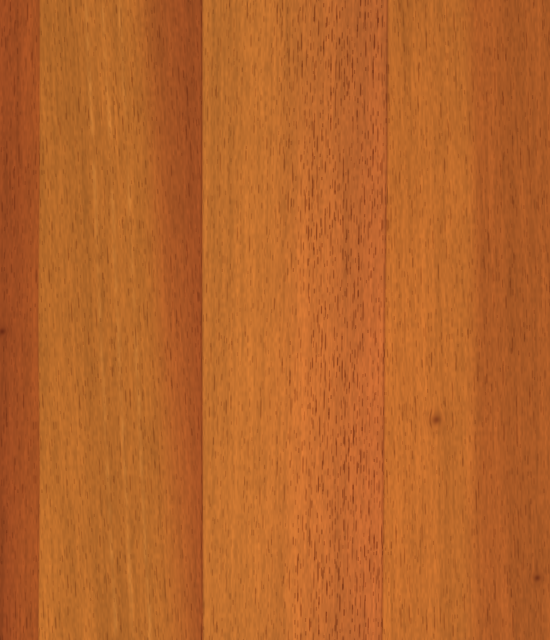
Write a Shadertoy shader that draws this texture.

```glsl
// Varnished wood panel made of four upright boards, each fading from gold to red-brown.
// Stretched noise gives the bands and fibres, jittered cells give the short dark pores,
// and a few small knots bend the grain; a soft sheen lies over the lower middle.

const int BOARDS = 4;
const int KNOTS = 3;

// Per board: left edge, place where the tone turns, width of the turn, slant of the grain
const vec4 LAYOUT[BOARDS] = vec4[](
    vec4(-0.10, 0.030, 0.050, 0.000),
    vec4(0.071, 0.275, 0.060, 0.055),
    vec4(0.368, 0.570, 0.130, -0.010),
    vec4(0.705, 0.850, 0.025, 0.020));
const vec3 LEFT_TONE[BOARDS] = vec3[](
    vec3(0.59, 0.28, 0.13), vec3(0.72, 0.42, 0.17),
    vec3(0.73, 0.43, 0.18), vec3(0.72, 0.41, 0.17));
const vec3 RIGHT_TONE[BOARDS] = vec3[](
    vec3(0.64, 0.32, 0.14), vec3(0.62, 0.31, 0.14),
    vec3(0.70, 0.38, 0.18), vec3(0.66, 0.35, 0.15));
const float SEAM_SHADE[BOARDS] = float[](0.0, 0.05, 0.22, 0.20);

// Knots: centre and radius
const vec3 KNOT[KNOTS] = vec3[](
    vec3(0.793, 0.344, 0.008), vec3(0.977, 0.097, 0.006), vec3(0.004, 0.482, 0.006));

const vec3 PORE_TINT = vec3(0.70, 0.60, 0.56);
const vec3 STREAK_TONE = vec3(0.83, 0.53, 0.24);
const float BAND_DEPTH = 0.13;
const float FIBRE_DEPTH = 0.15;
const float SPECKLE_DEPTH = 0.10;
const float SEAM_WIDTH = 0.0022;

float hash(vec2 p) {
    vec3 q = fract(vec3(p.xyx) * 0.1031);
    q += dot(q, q.yzx + 33.33);
    return fract((q.x + q.y) * q.z);
}

float noise(vec2 p) {
    vec2 i = floor(p), f = fract(p);
    f = f * f * (3.0 - 2.0 * f);
    return mix(mix(hash(i), hash(i + vec2(1, 0)), f.x),
               mix(hash(i + vec2(0, 1)), hash(i + vec2(1, 1)), f.x), f.y);
}

// Short upright dashes, one at most in each cell of the grid
float pores(vec2 p, vec2 grid, float density, float pixel) {
    vec2 g = p * grid;
    float column = floor(g.x);
    g.y += 17.0 * hash(vec2(column, grid.y));
    vec2 cell = vec2(column, floor(g.y));
    float pick = hash(cell + grid);
    vec2 d = abs(fract(g) - vec2(0.3 + 0.4 * hash(cell + 7.0), 0.5));
    float halfWidth = 0.0007 * grid.x;
    float soft = pixel * grid.x;
    float line = 1.0 - smoothstep(halfWidth - 0.5 * soft, halfWidth + soft, d.x);
    float reach = mix(0.15, 0.46, hash(cell + 31.0));
    float taper = 1.0 - smoothstep(0.5 * reach, reach, d.y);
    return line * taper * step(pick, density) * (0.4 + 0.6 * hash(cell + 53.0));
}

// Tone and broad bands of one board, following its own slant
vec3 boardColour(int i, vec2 p) {
    vec4 b = LAYOUT[i];
    float x = p.x - b.w * (1.0 - p.y);
    float seed = 19.0 * float(i);
    float wobble = 0.025 * (noise(vec2(x * 25.0 + seed, p.y * 1.5)) - 0.5);
    vec3 tone = mix(LEFT_TONE[i], RIGHT_TONE[i], smoothstep(b.y - b.z, b.y + b.z, x + wobble));
    float bands = 0.6 * noise(vec2(x * 38.0 + seed, p.y * 0.9))
                + 0.4 * noise(vec2(x * 95.0 + seed, p.y * 1.8));
    return tone * (1.0 + BAND_DEPTH * (bands - 0.5));
}

void mainImage(out vec4 fragColor, in vec2 fragCoord) {
    vec2 uv = fragCoord / iResolution.xy;
    float pixel = 1.0 / iResolution.x;
    float aspect = iResolution.y / iResolution.x;

    // Knots push the grain aside and darken their core
    vec2 p = uv;
    float knotShade = 0.0;
    for (int i = 0; i < KNOTS; i++) {
        vec2 d = (uv - KNOT[i].xy) * vec2(1.0, aspect) / KNOT[i].z;
        p.x -= 0.6 * KNOT[i].z * d.x * exp(-0.25 * dot(d, d));
        knotShade += 0.30 * exp(-1.3 * dot(d, d)) + 0.10 * exp(-0.15 * dot(d, d));
    }
    p.x += 0.003 * (noise(vec2(p.x * 12.0, p.y * 4.0)) - 0.5);

    // Boards laid from left to right, with a thin shadow at each seam
    vec3 colour = boardColour(0, p);
    float seams = 0.0, slant = 0.0;
    for (int i = 1; i < BOARDS; i++) {
        float d = p.x - LAYOUT[i].x + (i == 3 ? 0.010 * (1.0 - p.y) : 0.0);
        float cover = smoothstep(-pixel, pixel, d);
        colour = mix(colour, boardColour(i, p), cover);
        slant = mix(slant, LAYOUT[i].w, cover);
        seams += SEAM_SHADE[i] * exp(-pow(d / SEAM_WIDTH, 2.0));
    }
    vec2 grain = vec2(p.x - slant * (1.0 - p.y), p.y);

    // Pale wavering streaks down the second board
    for (int i = 0; i < 3; i++) {
        float centre = 0.155 + 0.031 * float(i) + 0.002 * noise(vec2(float(i) * 9.0, p.y * 30.0));
        float glow = exp(-pow((grain.x - centre) / 0.0035, 2.0));
        colour = mix(colour, STREAK_TONE, glow * 0.55 * noise(vec2(float(i) * 5.0, p.y * 45.0)));
    }

    // Fibres and fine speckle
    float fibre = 0.5 * noise(grain * vec2(190.0, 7.0)) + 0.5 * noise(grain * vec2(300.0, 28.0));
    float speckle = noise(grain * vec2(380.0, 130.0));
    colour *= 1.0 + FIBRE_DEPTH * (fibre - 0.5) + SPECKLE_DEPTH * (speckle - 0.5);

    // Pores crowd the right half of the third board
    float crowd = smoothstep(0.48, 0.58, p.x) * (1.0 - smoothstep(0.68, 0.72, p.x));
    float pore = pores(grain, vec2(130.0, 22.0), 0.22 + 0.33 * crowd, pixel)
               + 0.7 * pores(grain + 0.37, vec2(210.0, 48.0), 0.28 + 0.15 * crowd, pixel);
    colour *= mix(vec3(1.0), PORE_TINT, min(pore, 1.0) * (0.55 + 0.35 * crowd));
    colour *= 1.0 - (seams + knotShade) * vec3(0.75, 1.0, 0.9);

    // Soft sheen over the lower middle
    vec2 s = (uv - vec2(0.59, 0.28)) / vec2(0.26, 0.55);
    colour *= 0.985 + vec3(0.13, 0.11, 0.12) * exp(-dot(s, s));
    fragColor = vec4(clamp(colour, 0.0, 1.0), 1.0);
}
```
